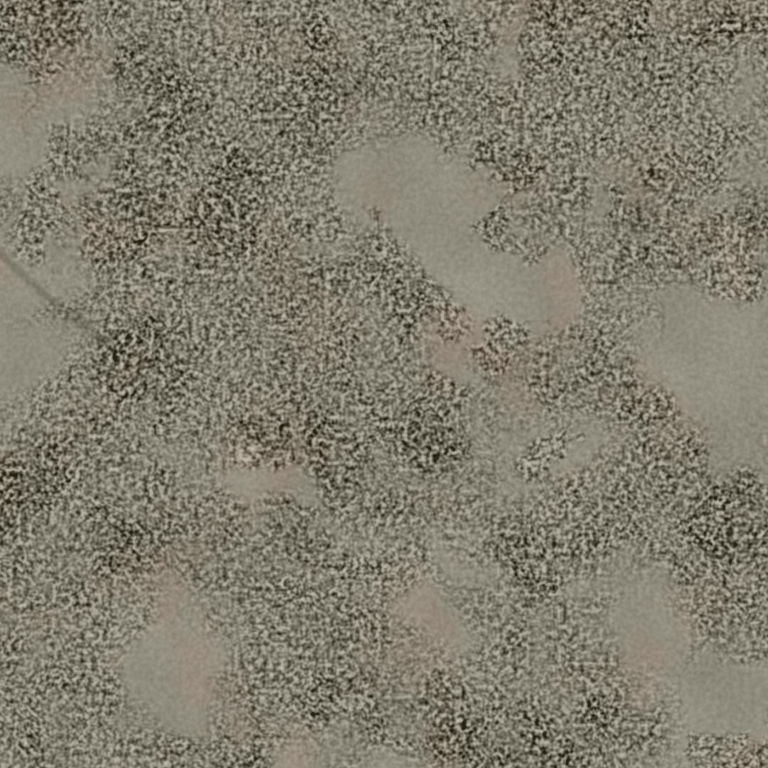
Write a WebGL 1 fragment shader that draws this texture.

```glsl
precision highp float;
uniform vec2 u_resolution;

#define PATCH_SCALE 3.3
#define CLUMP_SCALE 8.0
#define CLUMP_SHARE 0.6
#define GRAIN_SCALE 135.0
#define BARE_TONE 0.565
#define SCRUB_SHADE 0.075
#define CLUMP_SHADE 0.075
#define BARE_GRAIN 0.05
#define SCRUB_GRAIN 0.36
#define CLUMP_GRAIN 0.12
#define SOIL_OFFSET vec3(0.0, -0.01, -0.07)
#define PINK_TINT vec3(0.022, -0.012, -0.006)

vec2 hash2(vec2 p) {
  vec3 q = fract(p.xyx * vec3(0.1031, 0.1030, 0.0973));
  q += dot(q, q.yzx + 33.33);
  return fract((q.xx + q.yz) * q.zy);
}

float cornerSlope(vec2 cell, vec2 offset) {
  float angle = 6.28318 * hash2(cell).x;
  return dot(vec2(cos(angle), sin(angle)), offset);
}

float gradientNoise(vec2 p) {
  vec2 i = floor(p), f = p - i;
  vec2 w = f * f * f * (f * (f * 6.0 - 15.0) + 10.0);
  vec2 e = vec2(1.0, 0.0);
  return mix(
    mix(cornerSlope(i, f), cornerSlope(i + e, f - e), w.x),
    mix(cornerSlope(i + e.yx, f - e.yx), cornerSlope(i + 1.0, f - 1.0), w.x),
    w.y);
}

float fbm(vec2 p) {
  float sum = 0.0, weight = 1.0;
  for (int octave = 0; octave < 4; octave++) {
    sum += weight * gradientNoise(p);
    p = mat2(1.6, 1.2, -1.2, 1.6) * p + 17.3;
    weight *= 0.55;
  }
  return sum;
}

// Scattered shrubs: x is the dark foliage, y the pale gap at the centre
vec2 shrubClumps(vec2 p) {
  vec2 home = floor(p), cover = vec2(0.0);
  for (int y = -1; y <= 1; y++) {
    for (int x = -1; x <= 1; x++) {
      vec2 cell = home + vec2(float(x), float(y));
      vec2 jitter = hash2(cell + 41.0), kind = hash2(cell + 97.0);
      float present = step(kind.x, CLUMP_SHARE);
      float radius = mix(0.28, 0.58, kind.y);
      vec2 d = (p - cell - mix(vec2(0.15), vec2(0.85), jitter)) / radius;
      float foliage = 1.0 - smoothstep(0.45, 1.05, length(d));
      float gap = 1.0 - smoothstep(0.08, 0.36, length(d + 0.25 * (jitter - 0.5)));
      cover = max(cover, present * vec2(foliage, gap * jitter.x));
    }
  }
  return cover;
}

// Short worn track with soft sides and fading ends
float track(vec2 p) {
  vec2 start = vec2(0.0, 0.67), path = vec2(0.15, -0.13);
  float along = clamp(dot(p - start, path) / dot(path, path), 0.0, 1.0);
  return 1.0 - smoothstep(0.001, 0.009, length(p - start - path * along));
}

void main() {
  vec2 uv = gl_FragCoord.xy / u_resolution;

  // Ground cover from large to small
  vec2 warp = vec2(gradientNoise(uv * 14.0 + 5.2), gradientNoise(uv * 14.0 + 31.7));
  float scrub = smoothstep(-0.34, 0.12, fbm(uv * PATCH_SCALE + 0.15 * warp + 8.6));
  scrub *= 0.9 + 0.7 * gradientNoise(uv * 27.0 + 3.4);
  vec2 ragged = warp + 0.5 * vec2(gradientNoise(uv * 45.0), gradientNoise(uv * 45.0 + 60.5));
  vec2 clump = shrubClumps(uv * CLUMP_SCALE + 0.45 * ragged);
  float leaves = clump.x * (1.0 - clump.y);

  // Fine salt-and-pepper leaf grain
  vec2 g = uv * GRAIN_SCALE + 0.6 * warp;
  float grain = gradientNoise(g) + 0.75 * gradientNoise(g.yx * 1.55 + 73.1);
  float grainAmount = BARE_GRAIN + SCRUB_GRAIN * max(scrub, 0.7 * clump.x) + CLUMP_GRAIN * leaves;

  // Tone, with the brightest grains held back
  float tone = BARE_TONE + 0.04 * fbm(uv * 9.0 + 22.0);
  tone -= SCRUB_SHADE * scrub + CLUMP_SHADE * leaves;
  tone += 0.07 * clump.y + grain * grainAmount;
  tone -= 0.09 * track(uv + 0.006 * warp);
  tone -= 0.5 * max(tone - 0.64, 0.0);
  tone = max(tone, 0.14);

  // Pinkish soil shows where cover is thin
  float pink = smoothstep(0.02, 0.4, fbm(uv * 6.5 + 51.0)) * (1.0 - 0.6 * scrub);
  gl_FragColor = vec4(tone + SOIL_OFFSET + PINK_TINT * pink, 1.0);
}
```
